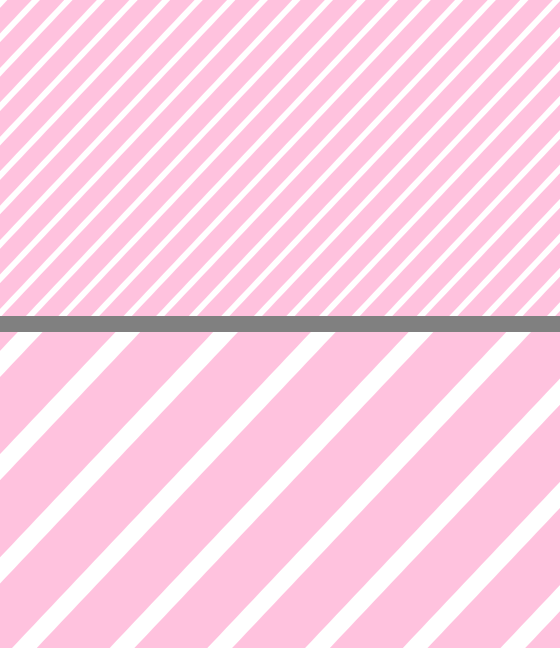
Top, the full canvas; bottom, a detail of the centre.
Write a WebGL 1 fragment shader that draws this pattern.

```glsl
precision highp float;

uniform vec2 u_resolution;

const vec3 PINK = vec3(1.0, 0.76, 0.87);
const vec3 WHITE = vec3(1.0);

// Lengths are in canvas heights, measured along the horizontal.
const float STRIPE_PERIOD = 0.10306;
const float STRIPE_WIDTH = 0.0261;
const float STRIPE_LEAN = 0.946;   // horizontal run per unit of rise
const float TOP_OFFSET = 0.1134;   // a stripe centre on the top edge

// Signed perpendicular distance to the nearest leaning stripe.
float stripeDistance(vec2 p, float period, float width, float lean, float offset) {
    float x = p.x - lean * (p.y - 1.0) - offset;
    float fromCentre = abs(fract(x / period + 0.5) - 0.5) * period;
    return (fromCentre - 0.5 * width) / sqrt(1.0 + lean * lean);
}

// Coverage of a shape, with a soft edge one pixel wide.
float coverage(float signedDistance, float pixel) {
    return clamp(0.5 - signedDistance / pixel, 0.0, 1.0);
}

void main() {
    vec2 p = gl_FragCoord.xy / u_resolution.y;
    float pixel = 1.0 / u_resolution.y;

    float d = stripeDistance(p, STRIPE_PERIOD, STRIPE_WIDTH, STRIPE_LEAN, TOP_OFFSET);
    gl_FragColor = vec4(mix(PINK, WHITE, coverage(d, pixel)), 1.0);
}
```
